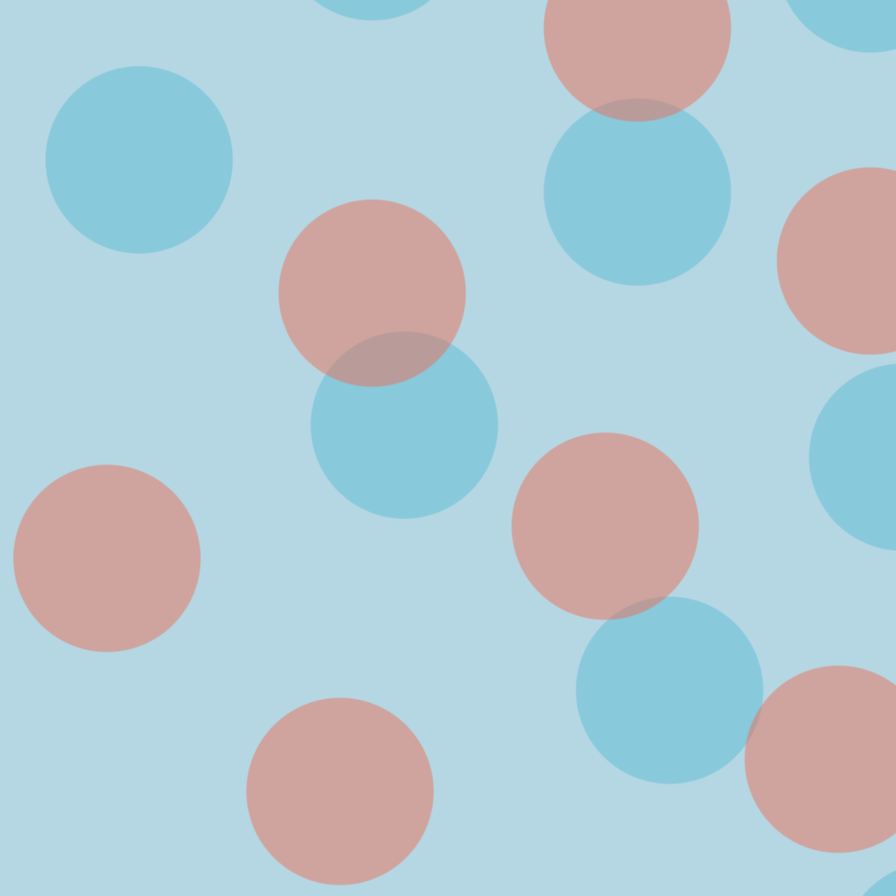
This pattern is drawn by a WebGL 1 fragment shader. Its source:

```glsl
precision highp float;
// Translucent rose discs over blue discs, on two diagonal lattices, on pale blue.

uniform vec2 u_resolution;

const vec3 PALE_BLUE = vec3(0.71, 0.843, 0.89);
const vec3 DISC_BLUE = vec3(0.535, 0.787, 0.86);
const vec3 ROSE_PAINT = vec3(0.914, 0.437, 0.35);
const float ROSE_OPACITY = 0.5;

const float RADIUS = 0.1045;
const float EDGE_SOFTNESS = 0.0013;
const float SHORT_STEP = 0.2601;   // x and y part of the closer spacing
const float LONG_STEP = 0.2960;    // x and y part of the wider spacing
const vec2 ROSE_START = vec2(0.7114, 0.9688);
const vec2 BLUE_START = vec2(0.1553, 0.8216);

// Coverage by discs at start + i * stepA + j * stepB, for i, j >= 0.
// The two steps must be perpendicular.
float latticeDiscs(vec2 p, vec2 start, vec2 stepA, vec2 stepB) {
  vec2 q = p - start;
  vec2 cell = vec2(dot(q, stepA) / dot(stepA, stepA),
                   dot(q, stepB) / dot(stepB, stepB));
  vec2 nearest = max(floor(cell + 0.5), 0.0);
  float dist = length(q - nearest.x * stepA - nearest.y * stepB) - RADIUS;
  return 1.0 - smoothstep(-EDGE_SOFTNESS, EDGE_SOFTNESS, dist);
}

void main() {
  vec2 p = gl_FragCoord.xy / min(u_resolution.x, u_resolution.y);

  // The lattices run along opposite diagonals
  float blue = latticeDiscs(p, BLUE_START,
                            vec2(SHORT_STEP, SHORT_STEP),
                            vec2(LONG_STEP, -LONG_STEP));
  float rose = latticeDiscs(p, ROSE_START,
                            vec2(-LONG_STEP, -LONG_STEP),
                            vec2(SHORT_STEP, -SHORT_STEP));

  // Layering, with the translucent rose on top
  vec3 color = mix(PALE_BLUE, DISC_BLUE, blue);
  color = mix(color, ROSE_PAINT, rose * ROSE_OPACITY);
  gl_FragColor = vec4(color, 1.0);
}
```
